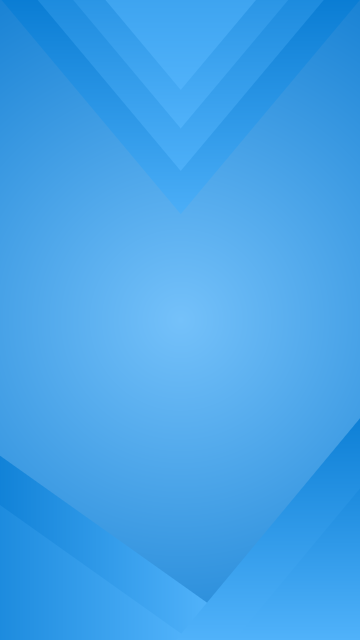
Write a WebGL 2 fragment shader that draws this background.

```glsl
#version 300 es
precision highp float;

uniform vec2 u_resolution;
out vec4 fragColor;

// Canvas: width 1, height ASPECT, origin at the lower left
const float ASPECT = 16.0 / 9.0;

// Colours
const vec3 GLOW_CORE = vec3(0.455, 0.757, 0.980);
const vec3 GLOW_RIM = vec3(0.098, 0.510, 0.831);
const vec3 DEEP = vec3(0.040, 0.490, 0.830);
const vec3 BRIGHT = vec3(0.314, 0.698, 0.980);

// Radial glow
const vec2 GLOW_CENTER = vec2(0.502, 0.889);
const float GLOW_RADIUS = 1.02;

// Top chevrons, outer to inner: tip heights and ramp ends
const float CHEVRON_X = 0.502;
const float CHEVRON_SLOPE = 1.195;
const vec4 CHEVRON_TIP = vec4(1.183, 1.303, 1.421, 1.528);
const vec4 CHEVRON_TOP_TONE = vec4(0.0, 0.27, 0.46, 0.74);
const vec4 CHEVRON_TIP_TONE = vec4(0.93, 0.96, 1.0, 1.0);

// Bottom bands, outer to inner: edge height at the canvas side
const vec2 LEFT_HEIGHT = vec2(0.512, 0.375);
const vec2 LEFT_REACH = vec2(0.574, 0.510);
const vec2 LEFT_TONE = vec2(0.10, 0.27);
const float LEFT_SLOPE = -0.71;
const vec2 RIGHT_HEIGHT = vec2(0.616, 0.421);
const vec2 RIGHT_TONE = vec2(0.05, 0.25);
const float RIGHT_SLOPE = 1.205;

// Smooth coverage of the inside of a signed distance
float cover(float dist, float pixel) {
    return clamp(0.5 - dist / pixel, 0.0, 1.0);
}

// Signed distance to the region below a sloped line
float belowLine(vec2 p, float height, float slope) {
    return (p.y - height - slope * p.x) / sqrt(1.0 + slope * slope);
}

// Shared blue ramp
vec3 ramp(float from, float to, float t) {
    return mix(DEEP, BRIGHT, mix(from, to, clamp(t, 0.0, 1.0)));
}

void main() {
    vec2 p = gl_FragCoord.xy / u_resolution * vec2(1.0, ASPECT);
    float pixel = ASPECT / u_resolution.y;

    // Background glow
    float glow = min(distance(p, GLOW_CENTER) / GLOW_RADIUS, 1.0);
    vec3 color = mix(GLOW_CORE, GLOW_RIM, glow);

    // Nested chevrons hanging from the top
    vec2 folded = vec2(abs(p.x - CHEVRON_X), p.y);
    for (int i = 0; i < 4; i++) {
        float tip = CHEVRON_TIP[i];
        float dist = -belowLine(folded, tip, CHEVRON_SLOPE);
        float t = (ASPECT - p.y) / (ASPECT - tip);
        vec3 tone = ramp(CHEVRON_TOP_TONE[i], CHEVRON_TIP_TONE[i], t);
        color = mix(color, tone, cover(dist, pixel));
    }

    // Left bands, brightening to the right
    for (int i = 0; i < 2; i++) {
        float dist = belowLine(p, LEFT_HEIGHT[i], LEFT_SLOPE);
        vec3 tone = ramp(LEFT_TONE[i], 1.0, p.x / LEFT_REACH[i]);
        color = mix(color, tone, cover(dist, pixel));
    }

    // Right bands over them, brightening downwards
    vec2 fromRight = p - vec2(1.0, 0.0);
    for (int i = 0; i < 2; i++) {
        float dist = belowLine(fromRight, RIGHT_HEIGHT[i], RIGHT_SLOPE);
        vec3 tone = ramp(RIGHT_TONE[i], 1.0, 1.0 - p.y / RIGHT_HEIGHT[i]);
        color = mix(color, tone, cover(dist, pixel));
    }

    fragColor = vec4(color, 1.0);
}
```
